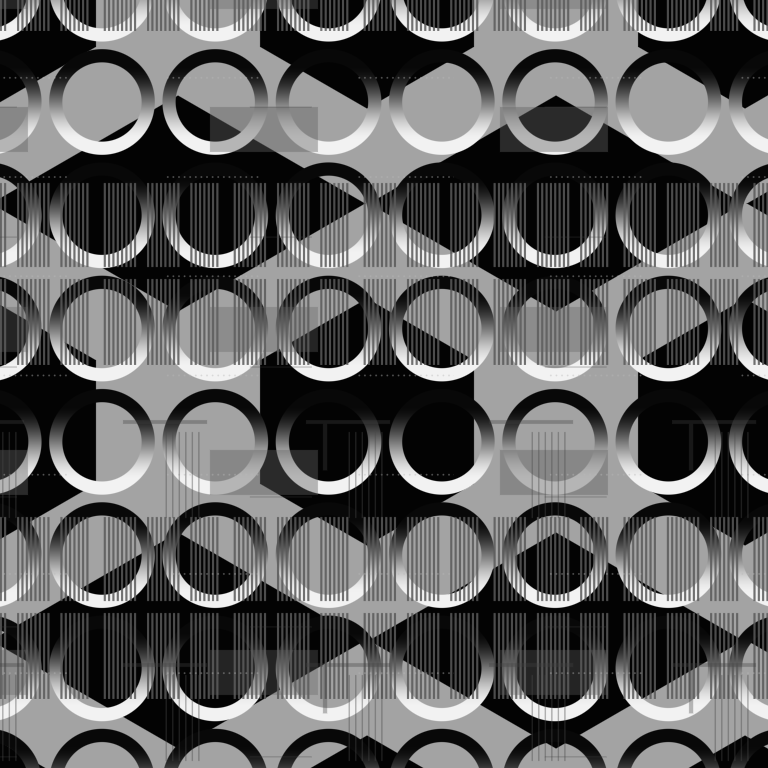
This pattern is drawn by a three.js fragment shader. Its source:

```glsl
varying vec2 vUv;

// Coverage of the inside of a signed distance
float fill(float d) {
  return 1.0 - smoothstep(-0.001, 0.001, d);
}

// Coverage of a box given its lower left corner and size
float box(vec2 p, vec2 corner, vec2 size) {
  vec2 d = abs(p - corner - 0.5 * size) - 0.5 * size;
  return fill(max(d.x, d.y));
}

// Offset from the nearest point of a grid through origin
vec2 gridOffset(vec2 p, vec2 origin, vec2 pitch) {
  return mod(p - origin + 0.5 * pitch, pitch) - 0.5 * pitch;
}

// Evenly spaced lines; duty is the painted part of each pitch
float lines(float x, float pitch, float duty) {
  float d = abs(fract(x / pitch) - 0.5) * pitch;
  return 1.0 - smoothstep(-0.0008, 0.0008, d - 0.5 * duty * pitch);
}

// Alternating rows of hexagons and wide diamonds
float blackShapes(vec2 p) {
  vec2 pitch = vec2(0.4922, 0.569);
  vec2 slant = vec2(0.5, 0.866);
  vec2 h = abs(gridOffset(p, vec2(0.4779, 0.4505), pitch));
  vec2 d = abs(gridOffset(p, vec2(0.2318, 0.735), pitch));
  float hexagon = max(h.x, dot(h, slant)) - 0.1393;
  float diamond = dot(d, slant) - 0.1218;
  return fill(min(hexagon, diamond));
}

// Paired bands of line bundles
float barcode(vec2 p) {
  float y = mod(p.y - 0.5247, 0.4349);
  float band = max(box(vec2(0.0, y), vec2(-1.0, 0.0), vec2(2.0, 0.112)),
                   box(vec2(0.0, y), vec2(-1.0, 0.1276), vec2(2.0, 0.1094)));
  float x = p.x - 0.0208;
  float bundle = floor(x / 0.0564);
  float count = mod(bundle, 3.0) == 1.0 ? 7.0 : 8.0;
  float inBundle = step(mod(x, 0.0564), count * 0.00564);
  return band * inBundle * lines(x, 0.00564, 0.5);
}

// Translucent plates in two staggered rows
float plates(vec2 p) {
  vec2 pitch = vec2(0.3776, 0.4466);
  vec2 size = vec2(0.1406, 0.0586);
  vec2 upper = mod(p - vec2(0.2734, 0.8021) + 0.01, pitch) - 0.01;
  vec2 lower = mod(p - vec2(0.2734, 0.5417) + 0.01, pitch) - 0.01;
  return max(box(upper, vec2(0.0), size), 0.85 * box(lower, vec2(0.0), size));
}

// Dashes of tiny dots
float dotRows(vec2 p) {
  float x = mod(p.x - 0.2148, 0.2494);
  float y = gridOffset(p, vec2(0.0, 0.7695), vec2(1.0, 0.1292)).y;
  float dx = mod(x, 0.0073) - 0.00365;
  return step(x, 0.1263) * fill(length(vec2(dx, y)) - 0.0011);
}

// Beams, hanging stems and faint ruled lines in the lower half
vec2 beamsAndRules(vec2 p) {
  vec2 pitch = vec2(0.2383, 0.3164);
  vec2 q = p - vec2(0.1602, 0.4505);
  float column = floor((q.x + 0.01) / pitch.x);
  float x = q.x - column * pitch.x;
  float y = mod(q.y - 0.01, pitch.y) - pitch.y + 0.01;
  vec2 c = vec2(x, y);
  float beam = box(c, vec2(0.0, -0.0025), vec2(0.1094, 0.005));
  float stem = box(c, vec2(0.022, -0.063), vec2(0.0055, 0.063));
  float rules = box(c, vec2(0.052, -0.125), vec2(0.051, 0.112));
  return step(p.y, 0.46) * vec2(max(beam, stem * mod(column, 2.0)),
                               rules * lines(x - 0.052, 0.0085, 0.22));
}

void main() {
  vec2 p = vUv;
  float tone = mix(0.64, 0.01, blackShapes(p));

  // Rings shaded from dark top to white bottom
  vec2 r = gridOffset(p, vec2(0.1328, 0.8672), vec2(0.1475));
  float shade = mix(0.03, 0.95, smoothstep(-0.048, 0.051, -r.y));
  tone = mix(tone, shade, fill(abs(length(r) - 0.0602) - 0.0086));

  // Overlays
  tone = mix(tone, 0.35, 0.85 * barcode(p));
  tone = mix(tone, 0.38, 0.42 * plates(p));
  tone = mix(tone, 0.72, 0.45 * dotRows(p));
  vec2 marks = beamsAndRules(p);
  tone = mix(tone, 0.25, 0.35 * marks.x);
  tone = mix(tone, 0.28, 0.4 * marks.y);

  // Hairlines
  vec2 h = mod(p - vec2(0.3255, 0.5221) + 0.01, vec2(0.384, 0.1692)) - 0.01;
  tone = mix(tone, 0.25, 0.4 * box(h, vec2(0.0, -0.0006), vec2(0.08, 0.0012)));

  gl_FragColor = vec4(vec3(tone), 1.0);
}
```
